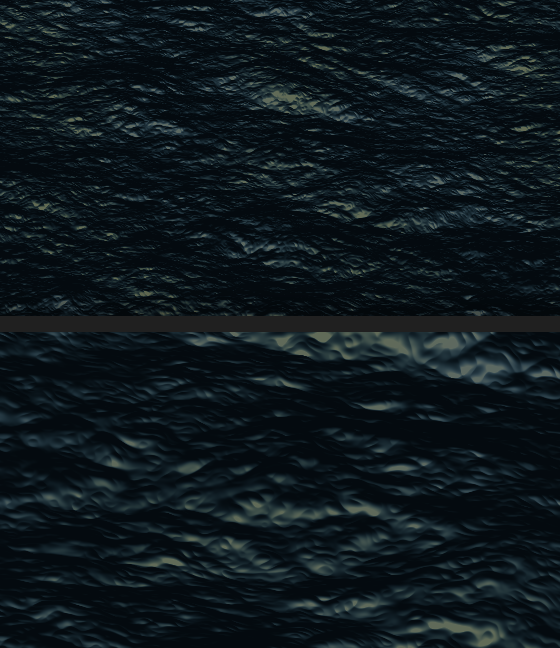
Top, the full canvas; bottom, a detail of the centre.
Give the GLSL for this texture, as a Shadertoy shader.

```glsl
// Dark open sea at dusk, seen obliquely from above.
// Octaves of ridged gradient noise are stretched sideways; the slopes facing
// the sky are summed and toned from blue-black to pale olive glints.

vec2 hashGradient(vec2 cell) {
    vec2 k = vec2(dot(cell, vec2(127.1, 311.7)), dot(cell, vec2(269.5, 183.3)));
    return 2.0 * fract(sin(k) * 43758.5453) - 1.0;
}

float gradientNoise(vec2 p) {
    vec2 i = floor(p), f = p - i;
    vec2 u = f * f * f * (f * (f * 6.0 - 15.0) + 10.0);
    float a = dot(hashGradient(i), f);
    float b = dot(hashGradient(i + vec2(1, 0)), f - vec2(1, 0));
    float c = dot(hashGradient(i + vec2(0, 1)), f - vec2(0, 1));
    float d = dot(hashGradient(i + vec2(1, 1)), f - vec2(1, 1));
    return mix(mix(a, b, u.x), mix(c, d, u.x), u.y);
}

// Wave height with sharp, barely rounded crests
float crest(vec2 p) {
    float n = gradientNoise(p);
    return -sqrt(n * n + 0.0015);
}

// Summed slope towards the sky, from long swell down to fine ripples
float skySlope(vec2 p) {
    float slope = 0.0;
    float frequency = 3.5;
    for (int i = 0; i < 7; i++) {
        float octave = float(i);
        float tilt = 0.06 + 0.13 * sin(octave * 2.3 + 0.6);
        float stretch = 0.34 + 0.02 * octave;
        vec2 q = vec2(p.x * stretch, p.y + tilt * p.x) * frequency + octave * 17.3;
        float height = crest(q);
        float weight = 0.42 + 0.2 * sin(3.14159 * (octave - 1.0) / 6.0);
        slope += weight * (height - crest(q + vec2(0.01, 0.09))) / 0.09;

        // Smaller waves ride on the larger ones
        p += vec2(0.12, 0.32) * height / frequency;
        frequency *= 1.8;
    }
    return slope * 1.85;
}

void mainImage(out vec4 fragColor, in vec2 fragCoord) {
    vec2 uv = fragCoord / iResolution.xy;
    vec2 p = fragCoord / iResolution.y;

    // Waves shorten gently with distance
    vec2 sea = vec2(p.x * (1.0 + 0.1 * p.y), p.y * (1.0 + 0.15 * p.y));
    float patches = gradientNoise(sea * vec2(1.7, 3.6) + 4.7);
    float light = skySlope(sea) + 1.4 * patches;
    light -= 0.25 * (1.0 - smoothstep(0.0, 0.35, uv.y));

    // Tone: deep water, blue flanks, olive glints
    float glow = max(light + 0.85, 0.0);
    glow = min(glow * glow, 12.5);
    vec3 color = vec3(0.015, 0.04, 0.058)
               + vec3(0.016, 0.030, 0.037) * glow
               + vec3(0.001, 0.0, -0.001) * glow * glow;

    // Warm sky reflection varies across the water
    float warmth = smoothstep(-0.2, 0.3, gradientNoise(sea * 2.3 + 9.1));
    color += vec3(0.025, 0.01, -0.06) * (warmth - 0.35) * smoothstep(2.0, 9.0, glow);

    // Darker rim at the bottom
    color *= mix(0.75, 1.0, smoothstep(0.0, 0.1, uv.y));
    fragColor = vec4(color, 1.0);
}
```
